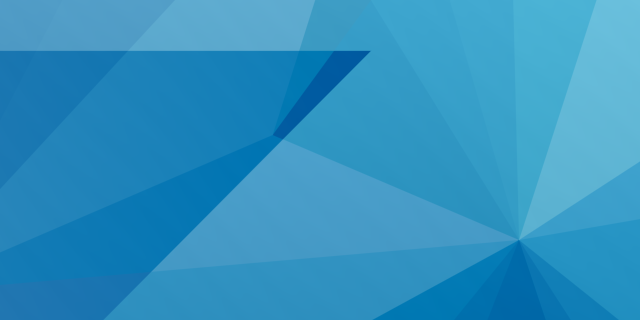
A Shadertoy shader for this background:

```glsl
// Faceted blue backdrop: flat wedges fan out around a hub and a smaller knot,
// and a shaded triangle with a level top edge overlaps the left side.
// Lengths are in canvas heights; each wedge begins at a spoke angle in degrees.

const float TAU = 6.2831853;

// Layout
const vec2 HUB = vec2(1.622, 0.250);
const vec2 KNOT = vec2(0.852, 0.578);
const vec2 SHADE_TIP = vec2(1.159, 0.841);
const vec2 SHADE_FOOT = vec2(0.323, 0.0);
const float WEST_SPOKE = 184.95;

// Hub wedges, counterclockwise; wedge 0 spans the eastern direction
const int HUB_COUNT = 14;
const float HUB_SPOKES[HUB_COUNT] = float[HUB_COUNT](
    9.8, 33.0, 72.1, 91.4, 106.1, 121.7, 156.9,
    WEST_SPOKE, 208.6, 230.9, 248.4, 288.4, 302.9, 321.3);
const vec3 HUB_COLORS[HUB_COUNT] = vec3[HUB_COUNT](
    vec3(0.17, 0.60, 0.785), vec3(0.245, 0.635, 0.805),
    vec3(0.37, 0.71, 0.83), vec3(0.25, 0.66, 0.80),
    vec3(0.215, 0.625, 0.783), vec3(0.20, 0.61, 0.775),
    vec3(0.18, 0.585, 0.757), vec3(0.295, 0.625, 0.795),
    vec3(0.22, 0.60, 0.78), vec3(0.04, 0.51, 0.735),
    vec3(0.035, 0.475, 0.71), vec3(0.02, 0.445, 0.69),
    vec3(0.07, 0.49, 0.72), vec3(0.10, 0.53, 0.745));

// Knot wedges as seen inside the shaded triangle
const int KNOT_COUNT = 4;
const float KNOT_SPOKES[KNOT_COUNT] = float[KNOT_COUNT](53.9, 72.5, 203.3, 336.9);
const vec3 KNOT_SHADES[KNOT_COUNT] = vec3[KNOT_COUNT](
    vec3(0.05, 0.372, 0.635), vec3(0.05, 0.488, 0.705),
    vec3(0.11, 0.51, 0.725), vec3(0.035, 0.47, 0.705));
const vec3 SHADE_BOTTOM = vec3(0.085, 0.45, 0.69);

// Knot wedges above the shaded triangle
const vec3 LIT_SLIVER = vec3(0.20, 0.575, 0.735);
const vec3 LIT_BROAD = vec3(0.327, 0.633, 0.78);

// Gradients and overlays
const vec3 LIT_SLOPE = vec3(0.085, 0.08, 0.07);
const vec3 SHADE_SLOPE = vec3(0.10, 0.03, 0.01);
const vec3 CORNER_TINT = vec3(0.045, 0.05, 0.03);
const float GRAIN = 0.003;

// Antialiased step across a signed distance
float cover(float dist) {
    float w = 0.75 / iResolution.y;
    return smoothstep(-w, w, dist);
}

// Coverage to the left of the directed line from a to b
float leftOf(vec2 p, vec2 a, vec2 b) {
    vec2 dir = normalize(b - a);
    vec2 d = p - a;
    return cover(dir.x * d.y - dir.y * d.x);
}

// Coverage counterclockwise of a spoke, counted from east
float pastSpoke(vec2 d, float degrees_) {
    float angle = atan(d.y, d.x);
    if (angle < 0.0) angle += TAU;
    return cover(length(d) * (angle - radians(degrees_)));
}

vec3 litFacets(vec2 p) {
    vec3 hub = HUB_COLORS[0];
    for (int i = 0; i < HUB_COUNT; i++)
        hub = mix(hub, HUB_COLORS[(i + 1) % HUB_COUNT], pastSpoke(p - HUB, HUB_SPOKES[i]));

    vec2 k = p - KNOT;
    vec3 col = mix(hub, LIT_SLIVER, pastSpoke(k, KNOT_SPOKES[0]));
    col = mix(col, LIT_BROAD, pastSpoke(k, KNOT_SPOKES[1]));
    col = mix(col, hub, pastSpoke(k, KNOT_SPOKES[2]));
    return col + LIT_SLOPE * (p.y - 0.5);
}

vec3 shadedFacets(vec2 p) {
    vec3 col = KNOT_SHADES[0];
    for (int i = 0; i < KNOT_COUNT; i++)
        col = mix(col, KNOT_SHADES[(i + 1) % KNOT_COUNT], pastSpoke(p - KNOT, KNOT_SPOKES[i]));
    col = mix(col, SHADE_BOTTOM, pastSpoke(p - HUB, WEST_SPOKE));
    return col + SHADE_SLOPE * (0.45 - p.x);
}

void mainImage(out vec4 fragColor, in vec2 fragCoord) {
    vec2 p = fragCoord / iResolution.y;

    // Shaded triangle over the lit fans
    float shade = cover(SHADE_TIP.y - p.y) * leftOf(p, SHADE_FOOT, SHADE_TIP);
    vec3 col = mix(litFacets(p), shadedFacets(p), shade);

    // Two slanted tints in the upper left corner
    col -= CORNER_TINT * leftOf(p, vec2(0.0, 0.409), vec2(0.547, 1.0));
    col -= 0.2 * CORNER_TINT * leftOf(p, vec2(0.0, 0.622), vec2(0.195, 1.0));

    // Faint diagonal streaks from layered sines
    float across = p.x + p.y;
    col += GRAIN * sin(across * 47.0 + sin(p.x * 9.0)) * sin(across * 19.0 - p.y * 5.0);

    fragColor = vec4(clamp(col, 0.0, 1.0), 1.0);
}
```
